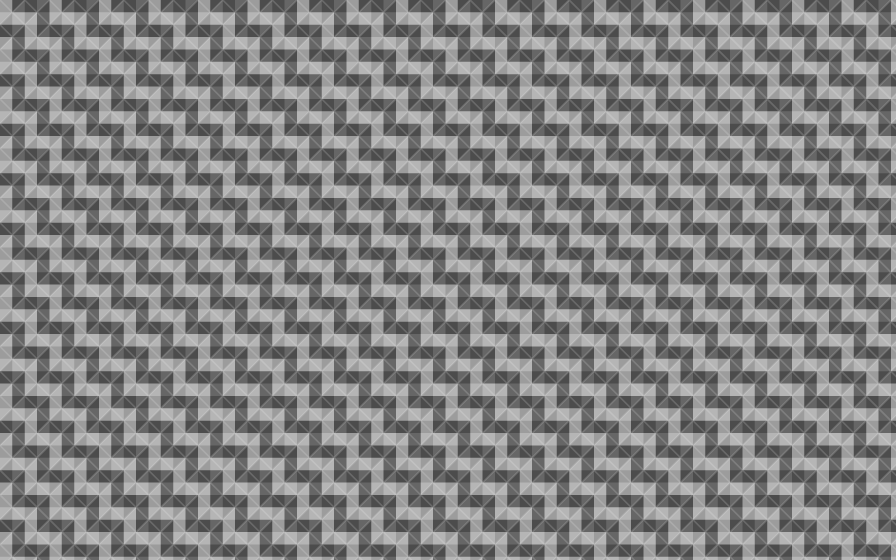
Give the GLSL for this pattern, as a Shadertoy shader.

```glsl
const float CELLS_DOWN = 45.255;     // half-width squares along the canvas height
const float SEAM_HALF_WIDTH = 0.07;  // in cells
const float SEAM_STRENGTH = 0.16;
const int SAMPLES = 4;               // antialiasing samples per axis
const vec4 FACE_TONES = vec4(0.40, 0.30, 0.61, 0.71); // clockwise around a pyramid
const vec3 SEAM_COLOR = vec3(1.0);

// Clockwise quadrant from the upper right; y points down
int quadrant(vec2 offset) {
    if (offset.x > 0.0) return offset.y < 0.0 ? 0 : 1;
    return offset.y > 0.0 ? 2 : 3;
}

// Four-sided pyramids on a diagonal grid, each turned by quarter turns
vec3 pyramidColor(vec2 p) {
    vec2 diagonal = 0.5 * vec2(p.x + p.y, p.x - p.y);
    vec2 peak = floor(diagonal + 0.5);
    vec2 offset = p - vec2(peak.x + peak.y, peak.x - peak.y);

    // The 2 by 2 block of turns joins the faces into staircases
    vec2 parity = mod(peak, 2.0);
    int turns = int(3.0 * parity.x + 2.0 * parity.y + 0.5) % 4;
    int face = (quadrant(offset) - turns + 4) % 4;
    vec3 color = vec3(FACE_TONES[face]);

    // Pale seam along the pyramid bases
    vec2 reach = abs(diagonal - peak);
    float edgeDistance = sqrt(2.0) * (0.5 - max(reach.x, reach.y));
    float seam = 1.0 - step(SEAM_HALF_WIDTH, edgeDistance);
    return mix(color, SEAM_COLOR, SEAM_STRENGTH * seam);
}

void mainImage(out vec4 fragColor, in vec2 fragCoord) {
    float scale = CELLS_DOWN / iResolution.y;
    vec3 sum = vec3(0.0);

    // Average a grid of samples inside the pixel
    for (int y = 0; y < SAMPLES; y++) {
        for (int x = 0; x < SAMPLES; x++) {
            vec2 jitter = (vec2(x, y) + 0.5) / float(SAMPLES) - 0.5;
            vec2 p = fragCoord + jitter;
            p.y = iResolution.y - p.y;
            sum += pyramidColor(p * scale - vec2(1.0, 0.0));
        }
    }
    fragColor = vec4(sum / float(SAMPLES * SAMPLES), 1.0);
}
```
